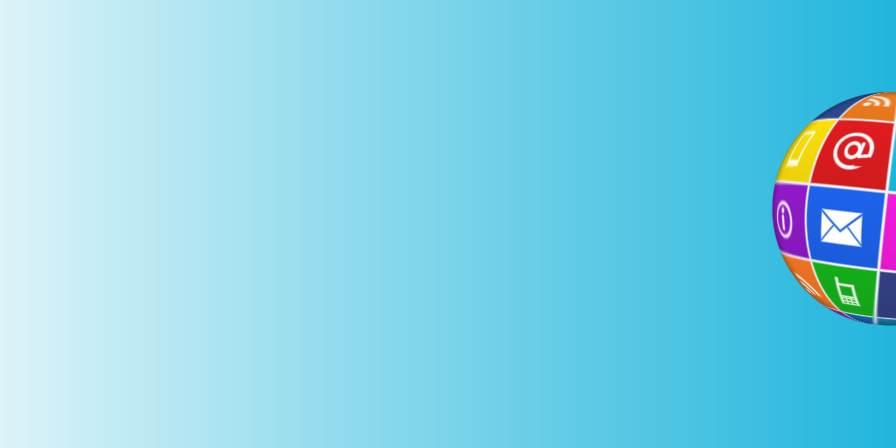
Reproduce this background procedurally as a Shadertoy shader.

```glsl
// A tiled globe with white icons at the right edge of a pale-to-cyan gradient.

const vec3 SKY_LEFT  = vec3(0.86, 0.955, 0.975);
const vec3 SKY_MID   = vec3(0.48, 0.83, 0.915);
const vec3 SKY_RIGHT = vec3(0.13, 0.71, 0.865);
const vec3 SEAM_COLOR = vec3(0.96, 0.97, 1.0);

const float GLOBE_INSET  = 0.0156;  // centre, measured from the right edge
const float GLOBE_HEIGHT = 0.534;
const float GLOBE_RADIUS = 0.2604;
const float GLOBE_ROLL   = 0.11;    // radians, clockwise
const float BULGE        = 0.18;    // perspective magnification at the front
const float TOP_SEAM     = 0.72;    // latitude of the first seam
const float ROW_STEP     = 0.60;
const float RIGHT_SEAM   = -0.03;   // longitude of the last seam
const float COLUMN_STEP  = 0.65;
const float SEAM_HALF    = 0.011;

// Tile colours, three columns per row, from the top down
const vec3 TILES[15] = vec3[15](
    vec3(.17,.30,.58), vec3(.95,.49,.12), vec3(.95,.49,.12),
    vec3(.98,.87,.04), vec3(.87,.11,.12), vec3(.10,.75,.90),
    vec3(.56,.10,.78), vec3(.11,.38,.91), vec3(.94,.10,.85),
    vec3(.92,.44,.13), vec3(.08,.67,.10), vec3(.19,.25,.50),
    vec3(.65,.10,.65), vec3(.08,.38,.65), vec3(.08,.45,.60));

float box(vec2 p, vec2 halfSize) {
    vec2 d = abs(p) - halfSize;
    return length(max(d, 0.0)) + min(max(d.x, d.y), 0.0);
}

float segment(vec2 p, vec2 a, vec2 b, float halfWidth) {
    vec2 ab = b - a;
    float t = clamp(dot(p - a, ab) / dot(ab, ab), 0.0, 1.0);
    return length(p - a - ab * t) - halfWidth;
}

float ring(vec2 p, float radius, float halfWidth) {
    return abs(length(p) - radius) - halfWidth;
}

float envelope(vec2 p) {
    vec2 m = vec2(abs(p.x), p.y);
    float folds = min(segment(m, vec2(0.0, -0.025), vec2(0.17, 0.12), 0.008),
                      segment(m, vec2(0.055, 0.015), vec2(0.17, -0.12), 0.006));
    return max(box(p, vec2(0.165, 0.125)), -folds);
}

float swirl(vec2 p) {
    float outer = max(ring(p, 0.145, 0.016), -box(p - vec2(0.14, -0.09), vec2(0.10, 0.04)));
    float inner = ring(p * vec2(1.15, 1.0), 0.062, 0.016);
    float tail = segment(p, vec2(0.07, 0.06), vec2(0.06, -0.05), 0.014);
    float hook = segment(p, vec2(0.06, -0.05), vec2(0.125, -0.04), 0.014);
    return min(min(outer, inner), min(tail, hook));
}

float signalArcs(vec2 p) {
    p += 0.09;
    float arcs = min(ring(p, 0.11, 0.018), ring(p, 0.19, 0.018));
    return min(max(arcs, -min(p.x, p.y)), length(p - 0.02) - 0.032);
}

float tablet(vec2 p) {
    float frame = abs(box(p, vec2(0.09, 0.15))) - 0.012;
    return min(frame, box(p + vec2(0.0, 0.13), vec2(0.09, 0.02)));
}

float dial(vec2 p) {
    float stem = segment(p, vec2(0.0, -0.065), vec2(0.0, 0.02), 0.02);
    return min(ring(p, 0.135, 0.014), min(stem, length(p - vec2(0.0, 0.075)) - 0.023));
}

float handset(vec2 p) {
    float body = max(box(p, vec2(0.075, 0.125)),
                     -box(p - vec2(0.0, 0.045), vec2(0.052, 0.055)));
    vec2 keyCell = mod(p + vec2(0.02, 0.0), 0.04) - 0.02;
    float keys = max(box(keyCell, vec2(0.012)), box(p + vec2(0.0, 0.07), vec2(0.058, 0.04)));
    float antenna = segment(p, vec2(-0.062, 0.11), vec2(-0.062, 0.17), 0.013);
    return min(max(body, -keys), antenna);
}

float iconDistance(vec2 p, int tile) {
    switch (tile) {
        case 1: case 9: return signalArcs(p);
        case 3: return tablet(p);
        case 4: return swirl(p);
        case 6: return dial(p);
        case 7: return envelope(p);
        case 10: return handset(p);
    }
    return 1.0;
}

vec3 globeColor(vec2 p, float pixel) {
    // Lift the disc onto a rolled, slightly bulging sphere
    float depth = sqrt(max(1.0 - dot(p, p), 0.0));
    float c = cos(GLOBE_ROLL), s = sin(GLOBE_ROLL);
    vec2 q = vec2(c * p.x - s * p.y, s * p.x + c * p.y) / (1.0 + BULGE * depth);
    float lat = asin(clamp(q.y, -1.0, 1.0));
    float lon = atan(q.x, sqrt(max(1.0 - dot(q, q), 0.0)) + 1e-4);

    // Tile cell and its local coordinates
    float row = clamp(floor((TOP_SEAM - lat) / ROW_STEP) + 1.0, 0.0, 4.0);
    float column = clamp(floor((lon - RIGHT_SEAM) / COLUMN_STEP) + 2.0, 0.0, 2.0);
    vec2 center = vec2(RIGHT_SEAM + (column - 1.5) * COLUMN_STEP,
                       TOP_SEAM - (row - 0.5) * ROW_STEP);
    vec2 local = (vec2(lon, lat) - center) * vec2(cos(lat), 1.0);
    int tile = int(row) * 3 + int(column);

    // Shaded tile, then icon and seams
    float blur = pixel / max(depth, 0.3);
    vec3 color = TILES[tile] * (0.94 + 0.12 * (local.y + 0.3));
    color = mix(color, vec3(1.0), smoothstep(blur, -blur, iconDistance(local, tile)));
    float rowPhase = max((TOP_SEAM - lat) / ROW_STEP, -0.5);
    float rowSeam = abs(fract(rowPhase + 0.5) - 0.5) * ROW_STEP;
    float columnSeam = min(abs(lon - RIGHT_SEAM), abs(lon - RIGHT_SEAM + COLUMN_STEP)) * cos(lat);
    float seam = min(rowSeam, columnSeam) - SEAM_HALF;
    color = mix(color, SEAM_COLOR, smoothstep(blur, -blur, seam));
    return color * mix(0.68, 1.0, smoothstep(0.0, 0.35, depth));
}

void mainImage(out vec4 fragColor, in vec2 fragCoord) {
    vec2 uv = fragCoord / iResolution.y;
    float x = fragCoord.x / iResolution.x;
    vec3 color = mix(SKY_LEFT, SKY_MID, clamp(x * 2.0, 0.0, 1.0));
    color = mix(color, SKY_RIGHT, clamp(x * 2.0 - 1.0, 0.0, 1.0));

    vec2 center = vec2(iResolution.x / iResolution.y - GLOBE_INSET, GLOBE_HEIGHT);
    vec2 p = (uv - center) / GLOBE_RADIUS;
    float pixel = 1.0 / (iResolution.y * GLOBE_RADIUS);
    float coverage = smoothstep(pixel, -pixel, length(p) - 1.0);
    fragColor = vec4(mix(color, globeColor(p, pixel), coverage), 1.0);
}
```
